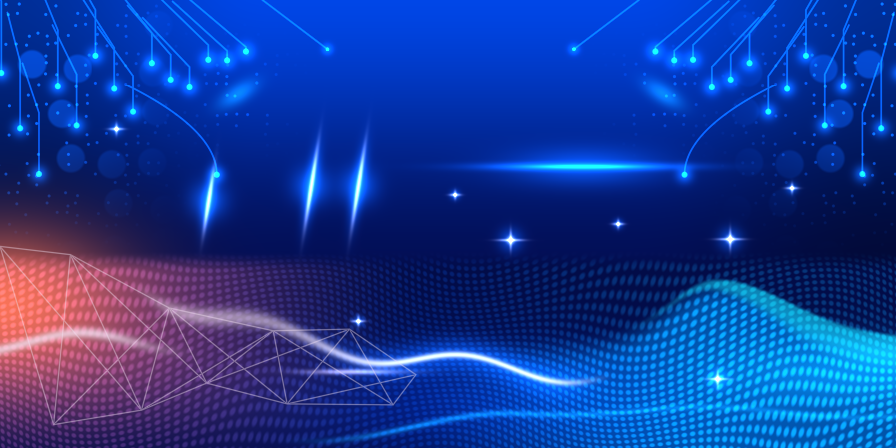
Give the GLSL for this background, as a Shadertoy shader.

```glsl
const vec3 NAVY = vec3(0.01, 0.055, 0.33);
const vec3 ROYAL = vec3(0.0, 0.28, 0.92);
const vec3 AZURE = vec3(0.05, 0.45, 1.0);
const vec3 TEAL = vec3(0.0, 0.37, 0.72);
const vec3 CYAN = vec3(0.07, 0.74, 0.9);
const vec3 MAUVE = vec3(0.52, 0.25, 0.46);
const vec3 CORAL = vec3(1.0, 0.46, 0.34);
const vec3 PALE = vec3(0.95, 0.88, 0.95);
const float HORIZON = 0.43;
const float MIRROR_X = 1.006;
const float MESH_DENSITY = 58.0;
const int STRANDS = 14;
const int NET_NODES = 11;
// Centre and ray length of each star
const vec3 STARS[8] = vec3[8](
  vec3(1.14, 0.464, 0.05), vec3(1.63, 0.466, 0.05), vec3(1.016, 0.565, 0.022),
  vec3(1.38, 0.5, 0.022), vec3(1.768, 0.58, 0.025), vec3(0.26, 0.712, 0.028),
  vec3(0.8, 0.283, 0.025), vec3(1.602, 0.154, 0.04));

float hash(vec2 p) { return fract(sin(dot(p, vec2(127.1, 311.7))) * 43758.5); }

float glow(float d, float w) { return exp(-d * d / (w * w)); }

float stroke(float d, float w, float px) { return 1.0 - smoothstep(w - px * 0.5, w + px, d); }

float segment(vec2 p, vec2 a, vec2 b) {
  vec2 ab = b - a;
  return length(p - a - ab * clamp(dot(p - a, ab) / dot(ab, ab), 0.0, 1.0));
}

// Distance to a jittered point, and the random value of its cell
vec2 cellular(vec2 p) {
  vec2 id = floor(p), point = 0.3 + 0.4 * vec2(hash(id), hash(id + 17.0));
  return vec2(length(fract(p) - point), hash(id + 41.0));
}

vec2 netNode(int i) {
  float k = float(i), t = k / float(NET_NODES - 1);
  float y = i % 2 == 0 ? 0.45 - 0.28 * t : 0.08 + 0.05 * t;
  return vec2(0.96 * t + 0.035 * sin(k * 2.4), y + 0.04 * sin(k * 4.1));
}

vec3 circuits(vec2 p, float px) {
  vec2 q = vec2(abs(p.x - MIRROR_X), p.y);
  // Long arc and thin inner wire
  float rise = q.y - 0.61;
  float d = abs(q.x - 0.522 - 5.0 * rise * rise) / sqrt(1.0 + 100.0 * rise * rise);
  d += 10.0 * (max(-rise, 0.0) + max(rise - 0.2, 0.0));
  d = min(d, segment(q, vec2(0.275, 0.89), vec2(0.42, 1.0)));
  float r = min(length(q - vec2(0.522, 0.61)), 1.6 * length(q - vec2(0.275, 0.89)));
  float halo = glow(r, 0.018);
  // Hanging strands with lit ends
  for (int i = 0; i < STRANDS; i++) {
    float k = float(i), t = k / float(STRANDS - 1);
    vec2 end = vec2(0.457 + 0.042 * k, 0.885 - 0.36 * t * fract(k * 0.618 + 0.1));
    vec2 bend = end + vec2(0.0, 0.01 + 0.15 * t);
    d = min(d, min(segment(q, end, bend), segment(q, bend, bend + vec2(0.13 - 0.11 * t, 0.11))));
    float reach = length(q - end);
    r = min(r, reach);
    halo += glow(reach, 0.018);
  }
  // Soft discs, speckles and a tilted dust cloud
  float corner = smoothstep(0.55, 0.95, q.x) * smoothstep(0.42, 0.75, q.y);
  vec2 disc = cellular(q * 10.0), speck = cellular(q * 45.0);
  float haze = corner * step(0.5, disc.y) * stroke(disc.x, 0.3, 0.05);
  float dust = step(0.65, speck.y) * stroke(speck.x, 0.12, px * 45.0);
  vec2 c = mat2(0.85, 0.53, -0.53, 0.85) * (q - vec2(0.475, 0.79));
  dust *= corner * 0.7 + 0.5 * glow(length(c), 0.08);
  return AZURE * (0.65 * stroke(d, 0.0012, px) + 0.6 * halo + 0.3 * haze + dust)
    + CYAN * (0.8 * stroke(r, 0.006, px) + 0.45 * glow(length(c * vec2(1.0, 2.3)), 0.045));
}

vec3 lights(vec2 p) {
  vec3 light = vec3(0.0);
  // Slanted streaks
  for (int i = 0; i < 3; i++) {
    float k = float(i), later = min(k, 1.0);
    vec2 d = p - vec2(0.466 + 0.105 * k + 0.124 * later, 0.552 + 0.032 * later);
    float taper = glow(dot(d, vec2(0.156, 0.988)), 0.06 + 0.018 * later);
    float across = dot(d, vec2(0.988, -0.156));
    light += taper * (AZURE * 0.7 * glow(across, 0.014) + PALE * glow(across, 0.0045));
    light += AZURE * 0.5 * glow(length(d), 0.04);
  }
  // Horizontal flare
  vec2 f = p - vec2(1.302, 0.628);
  light += AZURE * (glow(f.x, 0.2) * glow(f.y, 0.009) + 0.45 * glow(length(f * vec2(0.25, 1.0)), 0.04));
  light += CYAN * 0.7 * glow(f.x, 0.11) * glow(f.y, 0.004);
  for (int i = 0; i < 8; i++) {
    vec2 d = p - STARS[i].xy;
    float s = STARS[i].z, r = length(d);
    float rays = glow(d.x, s * 0.55) * glow(d.y, 0.003) + glow(d.y, s * 0.4) * glow(d.x, 0.003);
    light += PALE * (0.7 * rays + glow(r, s * 0.15)) + AZURE * 0.5 * glow(r, s * 0.5);
  }
  return light;
}

vec3 waves(vec2 p, vec3 sky, float px) {
  float x = p.x, y = p.y;
  float ground = 1.0 - smoothstep(HORIZON - 0.04, HORIZON + 0.01, y);
  float crest = 0.245 + 0.13 * glow(x - 1.6, x < 1.6 ? 0.15 : 0.23);
  float depth = crest - y, below = smoothstep(-0.015, 0.06, depth);
  float warm = 1.0 - smoothstep(0.15, 0.95, x), cool = smoothstep(0.85, 1.65, x);
  // Terrain tint and warm glow
  vec3 col = mix(sky, NAVY * 0.85, ground);
  col = mix(col, MAUVE, 0.75 * ground * warm * smoothstep(-0.08, 0.22, y));
  col = mix(col, TEAL, 0.85 * cool * below);
  col += ROYAL * 0.28 * ground * glow(x - 1.1, 0.45) * glow(y - 0.1, 0.12);
  col = mix(col, CORAL, 0.95 * glow(length((p - vec2(0.0, 0.32)) * vec2(0.75, 1.2)), 0.2));
  // Dotted mesh bent by layered sines
  float bend = 0.05 * sin(x * 5.0 + y * 6.0) + 0.025 * sin(x * 11.0 - y * 9.0);
  vec2 cell = fract((p + bend * vec2(0.5, 1.0)) * MESH_DENSITY) - 0.5;
  float dots = 1.0 - smoothstep(0.15, 0.48, length(cell));
  vec3 tint = mix(mix(AZURE * 0.7, CYAN, cool), MAUVE * 1.6, warm);
  col += tint * dots * ground * (0.22 + 0.25 * cool * below);
  // Cyan ridge
  float thick = 0.012 + 0.05 * smoothstep(1.5, 1.85, x);
  float ridge = smoothstep(-0.006, 0.006, depth) * (1.0 - smoothstep(thick * 0.5, thick * 1.5, depth));
  col = mix(col, CYAN, ridge * smoothstep(1.38, 1.65, x) * (0.65 + 0.25 * dots));
  col += CYAN * 0.35 * glow(y - 0.17, 0.07) * smoothstep(1.4, 2.0, x);
  // Pale ribbon, left crest and low trail
  float off = y - 0.14 - 0.23 * exp(0.66 - 2.2 * x) - 0.022 * cos(14.3 * (x - 0.6));
  float span = smoothstep(0.28, 0.42, x) * (1.0 - smoothstep(1.2, 1.38, x));
  float bright = smoothstep(0.6, 0.95, x);
  col = mix(col, PALE, span * (0.55 + 0.45 * bright) * glow(off, 0.007 + 0.013 * glow(x - 0.5, 0.22)));
  col += AZURE * 0.4 * span * bright * glow(off, 0.035);
  float left = y - 0.235 - 0.022 * sin(x * 13.0 - 0.8);
  col = mix(col, PALE, 0.75 * glow(left, 0.012) * (1.0 - smoothstep(0.2, 0.45, x)));
  col += PALE * 0.7 * glow(y - 0.17, 0.006) * glow(x - 0.79, 0.1);
  float trail = 0.015 + 0.065 * smoothstep(0.7, 1.15, x) + 0.012 * sin(x * 9.0) * cool;
  col += CYAN * 0.5 * glow(y - trail, 0.007) * bright * (1.0 - 0.6 * cool);
  // Triangulated net
  float net = 1.0;
  for (int i = 0; i < NET_NODES - 1; i++)
    for (int j = i + 1; j < min(i + 4, NET_NODES); j++)
      net = min(net, segment(p, netNode(i), netNode(j)));
  return mix(col, PALE, 0.45 * stroke(net, 0.0008, px));
}

void mainImage(out vec4 fragColor, in vec2 fragCoord) {
  vec2 p = fragCoord / iResolution.xy * vec2(2.0, 1.0);
  float px = 1.0 / iResolution.y;
  vec3 sky = mix(NAVY, ROYAL, smoothstep(0.38, 1.06, p.y));
  sky *= 1.0 - 0.35 * smoothstep(0.4, 1.0, abs(p.x - 1.0));
  vec3 col = waves(p, sky, px) + circuits(p, px) + lights(p);
  fragColor = vec4(clamp(col, 0.0, 1.0), 1.0);
}
```
